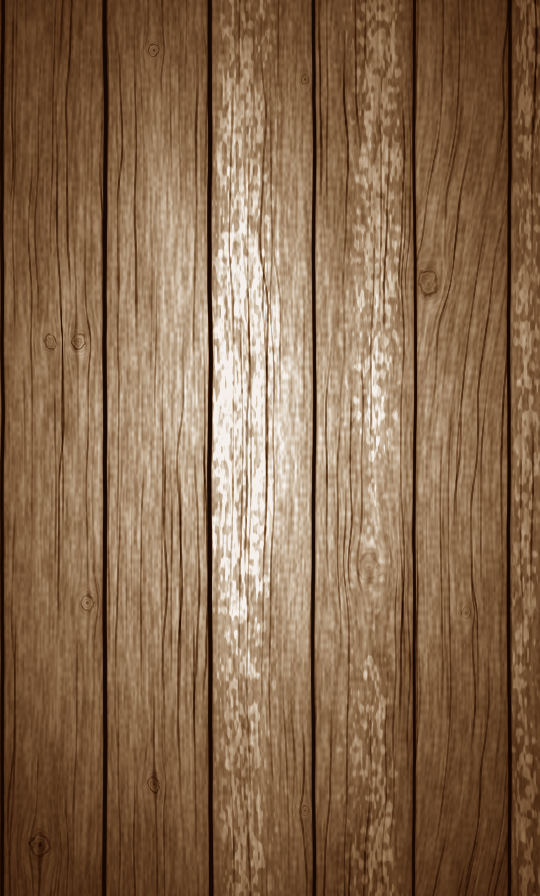
This texture is drawn by a Shadertoy shader. Its source:

```glsl
// Weathered vertical wooden planks under a warm pool of light.
// Stretched value noise makes grain and flaked paint, jittered columns make
// cracks, knots bend the grain, and a power curve turns tone into brown.

const int SEAM_COUNT = 6;
const float SEAMS[6] = float[6](0.003, 0.117, 0.2335, 0.349, 0.4605, 0.566);

// Knots: centre x, centre y, radius, darkness
const int KNOT_COUNT = 11;
const vec4 KNOTS[11] = vec4[11](
    vec4(0.171, 0.944, 0.007, 0.7), vec4(0.056, 0.618, 0.008, 0.6),
    vec4(0.087, 0.618, 0.009, 0.7), vec4(0.097, 0.327, 0.009, 0.6),
    vec4(0.171, 0.125, 0.008, 0.7), vec4(0.044, 0.056, 0.013, 0.8),
    vec4(0.476, 0.685, 0.013, 0.6), vec4(0.410, 0.368, 0.015, 0.25),
    vec4(0.518, 0.316, 0.006, 0.4), vec4(0.339, 0.911, 0.005, 0.6),
    vec4(0.339, 0.095, 0.005, 0.6));

float hash(vec2 p) {
    return fract(sin(dot(p, vec2(127.1, 311.7))) * 43758.5453);
}

float noise(vec2 p) {
    vec2 i = floor(p), f = fract(p);
    f = f * f * (3.0 - 2.0 * f);
    return mix(mix(hash(i), hash(i + vec2(1, 0)), f.x),
               mix(hash(i + vec2(0, 1)), hash(i + vec2(1, 1)), f.x), f.y);
}

float fbm(vec2 p) {
    float sum = 0.0, amp = 0.5;
    for (int i = 0; i < 4; i++) {
        sum += amp * noise(p);
        p = p * 2.03 + 17.3;
        amp *= 0.5;
    }
    return sum / 0.9375;
}

float bell(float x, float centre, float width) {
    float d = (x - centre) / width;
    return exp(-d * d);
}

// Long thin cracks: one wavering line per column, broken along its length
float cracks(vec2 p, float density, float width, float rarity) {
    float x = p.x * density + 0.5 * noise(p * vec2(30.0, 14.0));
    float id = floor(x);
    float seed = hash(vec2(id, density));
    float d = abs(fract(x) - 0.25 - 0.5 * seed) / density;
    float present = noise(vec2(id * 7.0 + 0.5, p.y * 4.0 + seed * 40.0));
    float strength = smoothstep(rarity, rarity + 0.25, present);
    return strength * (1.0 - smoothstep(0.25 * width, width, d));
}

// Grain coordinates parted around one knot
vec2 bendGrain(vec2 grain, vec2 p, vec4 knot) {
    vec2 d = (p - knot.xy) / (knot.z * vec2(1.5, 2.6));
    grain.x -= (p.x - knot.x) * 0.75 * exp(-dot(d, d));
    return grain;
}

// Rings and broken rim of one knot
float knotShade(vec2 p, vec4 knot) {
    vec2 d = (p - knot.xy) / (knot.z * vec2(0.9, 1.2));
    float r = length(d) + 0.7 * (fbm(p * 150.0) - 0.5);
    float rim = bell(r, 0.85, 0.16) * (0.3 + noise(p * 190.0)) + bell(r, 0.0, 0.25);
    float rings = 0.3 * sin(r * 17.0) * exp(-r * r * 0.6);
    return knot.w * (0.45 * rim + 0.5 * rings);
}

// Where pale paint remains on the boards
float paintCover(vec2 p, float plank) {
    float x = p.x + 0.010 * (noise(vec2(p.y * 5.0, plank)) - 0.5);
    float third = bell(x, 0.267, 0.027) * (0.75 + 0.25 * bell(p.y, 0.6, 0.3))
                + 0.6 * bell(x, 0.243, 0.014) * bell(p.y, 0.56, 0.18)
                + 0.22 * bell(x, 0.31, 0.03);
    float fourth = bell(x, 0.420, 0.024)
                 * (0.65 * smoothstep(0.40, 0.68, p.y) + 0.5 * smoothstep(0.36, 0.1, p.y) + 0.35)
                 + 0.25 * bell(x, 0.38, 0.03);
    float last = 0.85 * bell(x, 0.586, 0.018);
    return plank == 3.0 ? third : plank == 4.0 ? fourth : plank == 6.0 ? last : 0.0;
}

void mainImage(out vec4 fragColor, in vec2 fragCoord) {
    vec2 p = fragCoord / iResolution.xy * vec2(0.6, 1.0);
    float pixel = 1.0 / iResolution.y;

    // Board index and signed distance to the nearest seam
    float plank = 0.0, seam = 1.0, seamWidth = 0.0;
    for (int i = 0; i < SEAM_COUNT; i++) {
        float id = float(i);
        float d = p.x - SEAMS[i] - 0.004 * (fbm(vec2(p.y * 7.0, id * 9.0)) - 0.5);
        plank += step(0.0, d);
        if (abs(d) < abs(seam)) {
            seam = d;
            seamWidth = 0.0013 + 0.0009 * hash(vec2(id, 4.0));
        }
    }

    // Grain runs upward, leaning on the fifth board and parting at knots
    vec2 grain = p + vec2(plank * 3.7, plank * 1.9);
    grain.x += 0.008 * (noise(vec2(p.y * 4.0, plank * 5.0)) - 0.5);
    if (plank == 5.0) grain.x -= 0.07 * p.y + 0.012 * sin(p.y * 9.0);
    float knots = 0.0;
    for (int i = 0; i < KNOT_COUNT; i++) {
        grain = bendGrain(grain, p, KNOTS[i]);
        knots += knotShade(p, KNOTS[i]);
    }

    // Pool of light, brightest just above the middle
    vec2 fromLight = (p - vec2(0.290, 0.525)) / vec2(0.34, 0.48);
    float tone = 0.19 + 0.63 * exp(-dot(fromLight, fromLight));
    float shade = 1.02 + 0.08 * (hash(vec2(plank, 8.0)) - 0.5);

    // Fibres, faint stains and fine cracks
    shade += 0.30 * (fbm(grain * vec2(210.0, 9.0)) - 0.5);
    shade += 0.24 * (noise(grain * vec2(480.0, 45.0)) - 0.5);
    shade += 0.16 * (noise(grain * vec2(400.0, 190.0)) - 0.5);
    shade += 0.24 * (fbm(grain * vec2(22.0, 7.0)) - 0.5);
    shade -= 0.42 * cracks(grain, 62.0, 0.0017, 0.45);
    shade -= 0.30 * cracks(grain + 5.0, 115.0, 0.0015, 0.40);
    tone *= shade * (1.0 - clamp(knots, -0.2, 0.7));

    // Flaked paint breaks into fine chips along the grain
    float cover = paintCover(p, plank);
    float flakes = 0.55 * fbm(grain * vec2(150.0, 42.0)) + 0.45 * noise(grain * vec2(380.0, 110.0));
    float paint = smoothstep(0.46, 0.64, flakes + 0.28 * cover - 0.14);
    paint *= smoothstep(0.05, 0.6, cover);
    tone += paint * (0.11 + 0.11 * tone);

    // Rounded board edges, lit lip and dark seam
    tone *= 1.0 - 0.32 * exp(-abs(seam) / 0.0035);
    tone += 0.05 * bell(seam, 0.0048, 0.0015);
    float gap = 1.0 - smoothstep(seamWidth - pixel * 0.5, seamWidth + pixel, abs(seam));
    tone = mix(tone, 0.07, gap * 0.95);

    // Warm brown curve from near black to cream
    vec3 colour = pow(vec3(clamp(tone, 0.02, 0.96)), vec3(1.0, 1.45, 2.05));
    fragColor = vec4(colour, 1.0);
}
```
